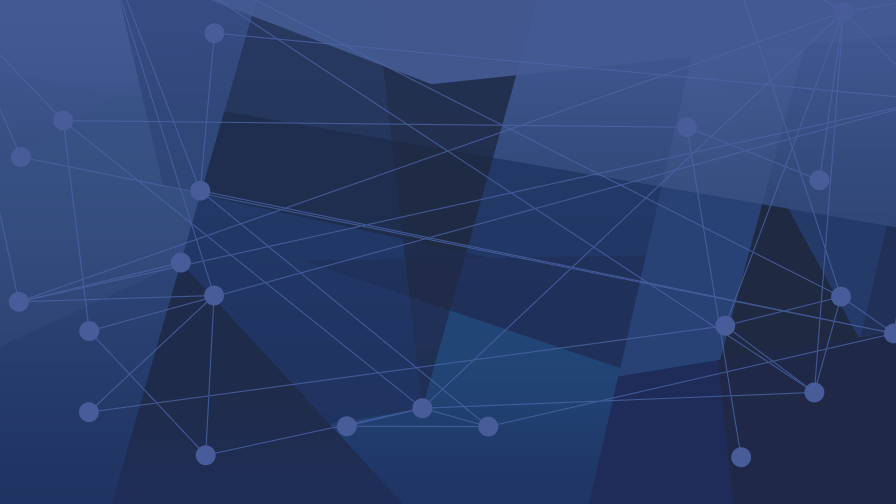
Give the GLSL for this background, as a Shadertoy shader.

```glsl
// Dark blue low-poly backdrop: large flat panels cut by straight edges, light
// at the top and navy below, under a web of thin links between round nodes.
// Panels are products of half-planes; nodes come from a jittered, parted grid.

const int COLUMNS = 6;
const int NODES = 26;
const vec2 APEX = vec2(0.838, 0.19), KNEE = vec2(0.359, 0.479);

float hash(vec2 v) {
    vec3 q = fract(vec3(v.xyx) * 0.1031);
    q += dot(q, q.yzx + 33.33);
    return fract((q.x + q.y) * q.z);
}

// Coverage of the half-plane to the left of the ray a -> b
float leftOf(vec2 p, vec2 a, vec2 b) {
    vec2 d = normalize(b - a);
    float side = d.x * (p.y - a.y) - d.y * (p.x - a.x);
    return clamp(0.5 + side * iResolution.y, 0.0, 1.0);
}

float segmentDistance(vec2 p, vec2 a, vec2 b) {
    vec2 ab = b - a;
    return length(p - a - ab * clamp(dot(p - a, ab) / dot(ab, ab), 0.0, 1.0));
}

// Two hubs on panel corners, then a grid whose upper rows leave the centre free
vec2 nodePosition(int i) {
    if (i < 2) return i == 0 ? APEX : KNEE;
    vec2 cell = vec2((i - 2) % COLUMNS, (i - 2) / COLUMNS);
    vec2 jitter = 0.1 + 0.8 * vec2(hash(cell + 3.7), hash(cell.yx + 19.3));
    float s = (cell.x + jitter.x) / 3.0 - 1.0;
    float gap = cell.y > 0.5 ? 0.42 : 0.0;
    return vec2(0.889 + sign(s) * mix(gap, 1.0, abs(s)), (cell.y + jitter.y) * 0.31 - 0.03);
}

// Level and upright links are common, long diagonals rare
float linkChance(vec2 ab) {
    float len = length(ab), rise = abs(ab.y) / len;
    if (len < 0.34) return 0.42;
    if (rise < 0.3) return 0.16;
    return rise > 0.93 && len < 0.9 ? 0.25 : 0.04;
}

vec3 panels(vec2 p) {
    // Shared edges
    float leftWing = leftOf(p, vec2(0.248, 0.093), vec2(0.498, 0.965));
    float spikeLeft = leftOf(p, APEX, vec2(0.745, 1.0));
    float spikeRight = leftOf(p, APEX, vec2(1.06, 0.977));
    float strut = leftOf(p, vec2(1.169, 0.0), vec2(1.366, 0.861));
    float shard = leftOf(p, vec2(1.428, 0.282), vec2(1.528, 0.653));
    float shardRight = leftOf(p, vec2(1.706, 0.326), vec2(1.528, 0.653));
    float band = leftOf(p, vec2(0.0, 0.856), vec2(1.778, 0.549));
    float upper = leftOf(p, vec2(0.324, 0.63), vec2(1.706, 0.326));
    float level = leftOf(p, KNEE, vec2(1.403, 0.495));
    float lower = leftOf(p, vec2(0.243, 0.604), vec2(1.433, 0.201));
    float ground = leftOf(p, vec2(0.248, 0.093), vec2(1.778, 0.343));
    float roof = leftOf(p, vec2(0.417, 1.0), vec2(0.856, 0.833))
               * leftOf(p, vec2(0.856, 0.833), vec2(1.778, 0.93));

    // Middle: shaded bands between the slanted edges
    vec3 col = mix(vec3(0.12, 0.19, 0.37), vec3(0.14, 0.24, 0.42), p.y);
    col = mix(col, vec3(0.12, 0.18, 0.31), upper * spikeRight);
    col = mix(col, vec3(0.12, 0.18, 0.33), lower * (1.0 - level) * 0.6);
    col = mix(col, vec3(0.12, 0.18, 0.33), level * (1.0 - upper) * (1.0 - spikeRight));
    vec3 blue = mix(vec3(0.12, 0.21, 0.40), vec3(0.13, 0.27, 0.46), smoothstep(0.0, 0.3, p.y));
    float belowSpike = max((1.0 - lower) * (1.0 - spikeRight), 1.0 - ground);
    col = mix(col, blue, belowSpike * strut);

    // Right: pale strip, navy floor and black-blue shard
    col = mix(col, vec3(0.16, 0.26, 0.46), (1.0 - strut) * shard * ground);
    col = mix(col, vec3(0.12, 0.17, 0.35), (1.0 - strut) * (1.0 - ground));
    float corner = 1.0 - leftOf(p, vec2(1.455, 0.0), vec2(1.433, 0.201));
    col = mix(col, vec3(0.12, 0.16, 0.28), corner * (1.0 - ground));
    col = mix(col, vec3(0.12, 0.16, 0.26), (1.0 - shard) * shardRight * ground);
    col = mix(col, vec3(0.14, 0.23, 0.41), (1.0 - shardRight) * ground * corner);
    float rim = 1.0 - leftOf(p, vec2(1.706, 0.326), vec2(1.778, 0.63));
    col = mix(col, vec3(0.13, 0.19, 0.34), rim * ground * corner);

    // Left: dark foot under the knee, bright wing beside it
    float foot = 1.0 - leftOf(p, KNEE, vec2(0.8, 0.0));
    vec3 shade = mix(vec3(0.12, 0.18, 0.34), vec3(0.12, 0.17, 0.29), smoothstep(0.0, 0.25, p.y));
    col = mix(col, shade, foot * (1.0 - leftWing));
    vec3 wing = mix(vec3(0.12, 0.20, 0.38), vec3(0.20, 0.30, 0.50), smoothstep(-0.1, 0.8, p.y));
    wing += 0.02 * leftOf(p, vec2(0.0, 0.3125), KNEE);
    col = mix(col, wing, leftWing);

    // Top: translucent light, broken by the central spike
    vec3 haze = mix(vec3(0.19, 0.28, 0.47), vec3(0.26, 0.35, 0.58),
                    smoothstep(0.5, 1.0, p.y));
    float centre = (1.0 - leftWing) * spikeRight;
    col = mix(col, haze, band * mix(0.92, 0.25, centre));
    col = mix(col, vec3(0.12, 0.16, 0.26),
              (1.0 - spikeLeft) * spikeRight * mix(0.4, 0.75, lower) * (1.0 - 0.3 * band));
    col = mix(col, haze, leftOf(p, vec2(0.0, 0.676), vec2(0.556, 1.0)) * leftWing * 0.8);
    float fold = 1.0 - leftOf(p, vec2(0.324, 0.63), vec2(0.243, 0.977));
    col = mix(col, vec3(0.15, 0.23, 0.42), fold * leftWing * upper * 0.45);
    col += 0.02 * (1.0 - strut) * shard * band;
    return mix(col, vec3(0.26, 0.35, 0.57), roof * 0.95);
}

void mainImage(out vec4 fragColor, in vec2 fragCoord) {
    vec2 p = fragCoord / iResolution.y;
    float pixel = 1.0 / iResolution.y;
    vec2 node[NODES];
    for (int i = 0; i < NODES; i++) node[i] = nodePosition(i);

    float link = 0.0, dots = 0.0;
    for (int i = 0; i < NODES; i++) {
        dots = max(dots, clamp(0.5 + (0.0197 - length(p - node[i])) / pixel, 0.0, 1.0));
        for (int j = i + 1; j < NODES; j++) {
            if (hash(vec2(i, j) + 7.1) > linkChance(node[j] - node[i])) continue;
            float d = segmentDistance(p, node[i], node[j]);
            vec2 span = clamp(0.5 + (vec2(0.0011, -0.0011) - d) / pixel, 0.0, 1.0);
            link = max(link, span.x - span.y);
        }
    }
    vec3 col = mix(panels(p), vec3(0.29, 0.39, 0.65), link * 0.8);
    fragColor = vec4(mix(col, vec3(0.28, 0.36, 0.60), dots), 1.0);
}
```
